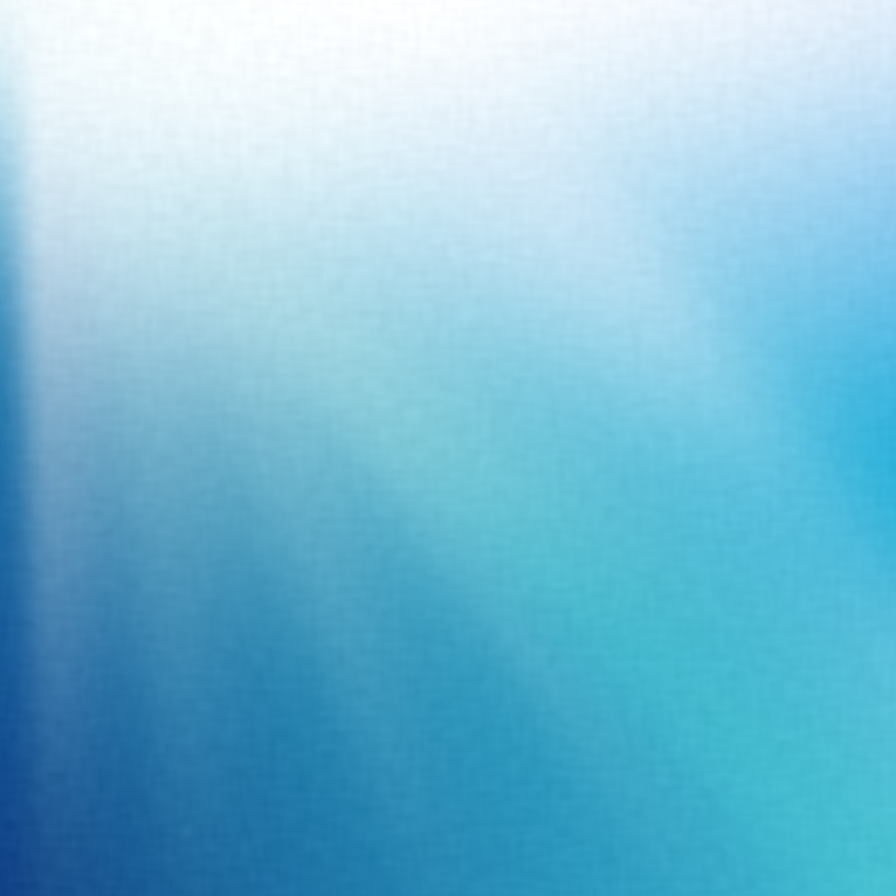
A Shadertoy shader for this background:

```glsl
// Soft light beams slanting down through blue and teal water.

// Smooth vertical gradient through five evenly spaced colours.
vec3 ramp(vec3 stops[5], float depth) {
    float s = clamp(depth, 0.0, 1.0) * 4.0;
    int i = min(int(s), 3);
    float f = s - float(i);
    vec3 a = stops[max(i - 1, 0)], b = stops[i];
    vec3 c = stops[i + 1], d = stops[min(i + 2, 4)];
    return b + 0.5 * f * (c - a + f * (2.0 * a - 5.0 * b + 4.0 * c - d
             + f * (3.0 * (b - c) + d - a)));
}

// Soft ray with a separate falloff on each side.
float beam(float offset, float leftWidth, float rightWidth) {
    float d = offset / (offset < 0.0 ? leftWidth : rightWidth);
    return exp(-d * d);
}

// Gradient noise from hashed unit vectors.
vec2 gradientAt(vec2 cell) {
    float angle = 6.2832 * fract(sin(dot(cell, vec2(127.1, 311.7))) * 43758.5);
    return vec2(cos(angle), sin(angle));
}

float gradientNoise(vec2 p) {
    vec2 i = floor(p), f = fract(p), u = f * f * (3.0 - 2.0 * f), e = vec2(1.0, 0.0);
    return mix(mix(dot(gradientAt(i), f), dot(gradientAt(i + e), f - e), u.x),
               mix(dot(gradientAt(i + e.yx), f - e.yx),
                   dot(gradientAt(i + 1.0), f - 1.0), u.x), u.y);
}

// Water colour blended smoothly across three vertical gradients.
vec3 water(float x, float depth) {
    vec3 left = ramp(vec3[5](vec3(0.95, 0.98, 0.99), vec3(0.79, 0.89, 0.94),
        vec3(0.34, 0.58, 0.73), vec3(0.13, 0.38, 0.61), vec3(0.08, 0.27, 0.52)), depth);
    vec3 middle = ramp(vec3[5](vec3(0.98, 0.99, 1.0), vec3(0.73, 0.88, 0.94),
        vec3(0.41, 0.74, 0.83), vec3(0.20, 0.60, 0.74), vec3(0.14, 0.53, 0.70)), depth);
    vec3 right = ramp(vec3[5](vec3(0.88, 0.93, 0.98), vec3(0.53, 0.79, 0.93),
        vec3(0.19, 0.70, 0.86), vec3(0.27, 0.72, 0.84), vec3(0.26, 0.73, 0.82)), depth);
    return left * (1.0 - x) * (1.0 - 2.0 * x)
         + middle * 4.0 * x * (1.0 - x)
         + right * x * (2.0 * x - 1.0);
}

void mainImage(out vec4 fragColor, in vec2 fragCoord) {
    vec2 uv = fragCoord / iResolution.xy;
    float x = uv.x, depth = 1.0 - uv.y;
    vec3 color = water(x, depth);
    float deep = smoothstep(0.35, 0.75, depth);

    // White surface glow
    float surface = beam(x - 0.28, 0.26, 0.28) * (1.0 - smoothstep(0.03, 0.3, depth));
    color = mix(color, vec3(0.99, 1.0, 1.0), 0.42 * surface);

    // Dark left margin
    vec3 marginColor = mix(vec3(0.10, 0.58, 0.76), vec3(0.06, 0.25, 0.53), depth);
    float margin = 1.0 - smoothstep(-0.005, 0.055, x);
    color = mix(color, marginColor, 0.8 * margin * smoothstep(-0.06, 0.5, depth));

    // Upright lavender beam
    float upright = beam(x - 0.06, 0.028, 0.055);
    upright *= smoothstep(0.05, 0.4, depth) * (1.0 - smoothstep(0.45, 1.1, depth));
    color = mix(color, vec3(0.68, 0.74, 0.85), 0.28 * upright);

    // Faint pale beams fanning out across the deeper water
    for (int i = 0; i < 3; i++) {
        float k = float(i);
        float slope = 0.1 + 0.2 * k + 0.05 * k * k;
        float ray = beam(x - 0.12 - 0.05 * k + 0.035 * k * k - slope * depth, 0.045, 0.06);
        ray *= smoothstep(0.1, 0.35, depth) * (1.0 - smoothstep(0.7, 1.1, depth));
        color = mix(color, vec3(0.72, 0.87, 0.91), 0.11 * ray);
    }

    // Diagonal teal beam spreading to the right
    float diagonal = beam(x - depth + 0.01, 0.10, mix(0.10, 0.22, deep));
    vec3 teal = mix(vec3(0.75, 0.93, 0.90), vec3(0.29, 0.77, 0.82), deep);
    color = mix(color, teal, diagonal * mix(0.18, 0.52, deep) * smoothstep(0.15, 0.4, depth));

    // Broad pale beam with a crisper right side
    float broad = beam(x - 0.455 - 0.78 * depth, 0.15, 0.085);
    broad *= mix(0.46, 0.12, smoothstep(0.15, 0.65, depth));
    vec3 pale = mix(vec3(1.0), vec3(0.88, 0.93, 0.98), smoothstep(0.0, 0.2, depth));
    color = mix(color, pale, broad);

    // Faint woven grain
    color += 0.016 * gradientNoise(uv * vec2(36.0, 130.0));
    color += 0.013 * gradientNoise(uv * vec2(130.0, 36.0) + 17.0);
    color += 0.013 * gradientNoise(uv * 64.0 + 41.0);

    fragColor = vec4(clamp(color, 0.0, 1.0), 1.0);
}
```
